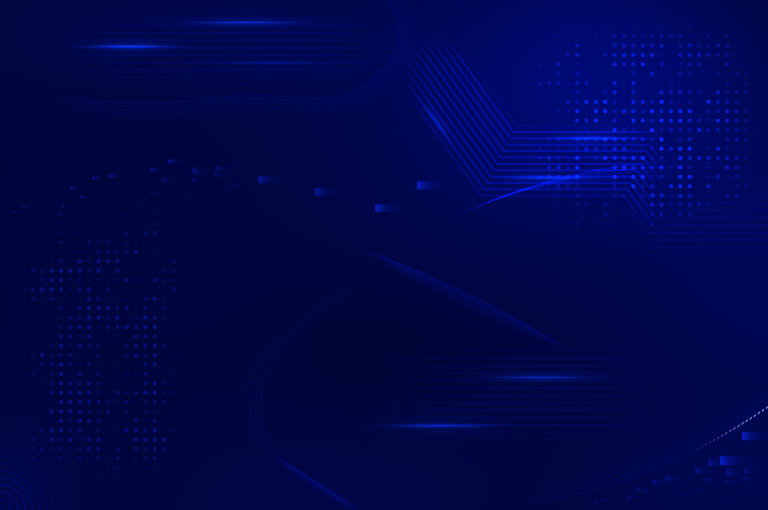
Give the GLSL for this background, as a WebGL 2 fragment shader.

```glsl
#version 300 es
precision highp float;
// Deep blue technology backdrop: glows, circuit traces, dot grids, light streaks and sparks.

uniform vec2 u_resolution;
out vec4 outColor;

const vec3 DEEP = vec3(0.0, 0.02, 0.236);
const vec3 GLOW = vec3(0.0, 0.09, 1.0);
const vec3 LINE = vec3(0.03, 0.08, 0.75);
const vec3 SPARK = vec3(0.05, 0.16, 0.85);
const vec3 STREAK = vec3(0.04, 0.22, 0.85);
const vec3 BEAD = vec3(0.35, 0.38, 0.4);
const float DOT_PITCH = 0.0184;
const float TRACE_PITCH = 0.0125;
const float HAIR = 0.0007;
const int SPARKS = 24;

float px; // one pixel in canvas heights

float hash(vec2 p) {
  vec3 q = fract(vec3(p.xyx) * 0.1031);
  q += dot(q, q.yzx + 33.33);
  return fract((q.x + q.y) * q.z);
}

float gradDot(vec2 cell, vec2 f, vec2 corner) {
  float a = 6.2832 * hash(cell + corner);
  return dot(vec2(cos(a), sin(a)), f - corner);
}

float gradientNoise(vec2 p) {
  vec2 i = floor(p), f = fract(p), u = f * f * (3.0 - 2.0 * f), e = vec2(0, 1);
  return mix(mix(gradDot(i, f, e.xx), gradDot(i, f, e.yx), u.x),
             mix(gradDot(i, f, e.xy), gradDot(i, f, e.yy), u.x), u.y);
}

float blob(vec2 p, float x, float y, float rx, float ry) {
  vec2 d = (p - vec2(x, y)) / vec2(rx, ry);
  return exp(-dot(d, d));
}

float stroke(float d, float w) { return 1.0 - smoothstep(w, w + 1.2 * px, abs(d)); }

// Soft-ended window between a and b
float span(float x, float a, float b, float soft) {
  return smoothstep(a, a + soft, x) * (1.0 - smoothstep(b - soft, b, x));
}

float hairlines(float v, float pitch) { return stroke((fract(v / pitch) - 0.5) * pitch, HAIR); }

// Thin core with a faint halo
float streak(vec2 p, float x, float y, float halfLength) {
  vec2 d = abs(p - vec2(x, y));
  float along = d.x / halfLength;
  return exp(-4.0 * along * along) * (0.75 * exp(-d.y / 0.0022) + 0.2 * exp(-d.y / 0.009));
}

// Square whose tail fades to the right
float spark(vec2 p, float x, float y, float size) {
  vec2 d = p - vec2(x, y);
  float body = 1.0 - smoothstep(size * 0.5 - px, size * 0.5 + px, abs(d.y));
  return body * smoothstep(-px, px, d.x) * exp(-max(d.x, 0.0) / size);
}

float dotGrid(vec2 p, float seed) {
  vec2 cell = floor(p / DOT_PITCH);
  float d = length(fract(p / DOT_PITCH) - 0.5) * DOT_PITCH;
  float level = hash(cell + seed) * 0.6 + hash(vec2(cell.x, seed)) * 0.35
    + gradientNoise(cell * 0.23 + seed) * 0.7;
  return smoothstep(0.2, 0.9, level) * (1.0 - smoothstep(0.0028, 0.0034 + px, d));
}

// Strands beside a curve at signed offset d
float ribbon(float d, float spread) {
  float sum = 0.0;
  for (float i = 0.0; i < 5.0; i++) sum += stroke(d + i * spread, HAIR) * (1.0 - 0.17 * i);
  return sum;
}

vec3 background(vec2 p) {
  float light = 0.17 * blob(p, 1.18, 0.84, 0.3, 0.24) + 0.07 * blob(p, 1.02, 0.74, 0.46, 0.34)
    + 0.09 * blob(p, 1.53, 0.44, 0.28, 0.28) + 0.05 * blob(p, 0.42, 0.94, 0.45, 0.14)
    + 0.06 * blob(p, 1.45, 0.03, 0.3, 0.16) + 0.04 * blob(p, 0.02, 0.04, 0.14, 0.16)
    + 0.04 * blob(p, 0.62, 0.02, 0.3, 0.16) - 0.035 * blob(p, 0.76, 0.32, 0.24, 0.15);
  return DEEP + GLOW * (light + 0.01 * gradientNoise(p * 3.0));
}

float traces(vec2 p) {
  // Bent circuit: diagonal, level, diagonal
  vec2 n = vec2(0.81, 0.587);
  float bent = min(p.y - 0.61, dot(p - vec2(0.94, 0.61), n));
  bent = max(bent, dot(p - vec2(1.22, 0.61), n));
  float sum = 0.32 * hairlines(bent, TRACE_PITCH) * span(bent, -0.005, 0.15, 0.02)
    * span(p.x, 0.77, 1.32, 0.08) * span(p.y, 0.5, 0.95, 0.1);
  // Level hairlines
  float levels = span(p.x, 0.08, 0.8, 0.2) * span(p.y, 0.82, 0.99, 0.04)
    + span(p.x, 0.7, 1.32, 0.2) * span(p.y, 0.13, 0.33, 0.04)
    + span(p.x, 1.22, 1.6, 0.12) * span(p.y, 0.48, 0.64, 0.05);
  sum += 0.1 * levels * hairlines(p.y, 0.0145);
  // Wave that turns upward
  float wave = p.x < 0.62 ? p.y - 0.805 - 0.008 * sin((0.62 - p.x) * 14.0)
    : 0.14 * (1.0 - length((p - vec2(0.62, 0.94)) / vec2(0.16, 0.135)));
  sum += 0.1 * ribbon(wave, 0.007) * span(p.x, 0.1, 0.9, 0.08) * step(0.76, p.y);
  // Loop flank and corner rings
  float flank = p.x - 0.51 - 3.5 * (p.y - 0.2) * (p.y - 0.2), ring = length(p);
  sum += 0.09 * ribbon(flank, 0.009) * span(p.y, 0.1, 0.46, 0.06);
  return sum + 0.14 * hairlines(ring, 0.014) * (1.0 - smoothstep(0.04, 0.16, ring));
}

float curves(vec2 p) {
  float dx = p.x - 1.353;
  float crest = p.y - 0.683 + (dx < 0.0 ? 0.507 : 1.8) * dx * dx;
  float sum = ribbon(crest, 0.01 * smoothstep(0.95, 1.4, p.x))
    * (0.25 * span(p.x, 0.89, 1.32, 0.12) + 0.07 * span(p.x, 1.1, 1.6, 0.1));
  dx = p.x - 0.716;
  float slope = p.y - 0.51 + 0.38 * dx + 0.27 * dx * dx;
  sum += 0.22 * ribbon(slope, 0.15 * dx * (0.4 - dx)) * span(p.x, 0.7, 1.12, 0.1);
  float foot = p.y - 0.108 + 0.65 * (p.x - 0.539);
  return sum + 0.18 * ribbon(foot, 0.003) * span(p.x, 0.52, 0.72, 0.06);
}

float sparks(vec2 p) {
  float sum = 0.0;
  for (int i = 0; i < SPARKS; i++) {
    float a = hash(vec2(i, 3)), b = hash(vec2(i, 8)), x = 0.02 + 0.46 * a;
    sum += 0.55 * b * spark(p, x, 0.525 + 0.22 * x + 0.09 * b, 0.004 + 0.005 * a);
    sum += 0.35 * b * spark(p, 1.16 + 0.34 * a, 0.015 + 0.12 * a * b, 0.005 + 0.012 * a * b);
  }
  sum += 0.45 * (spark(p, 0.507, 0.648, 0.014) + spark(p, 0.618, 0.624, 0.015));
  return sum + 0.6 * (spark(p, 0.818, 0.637, 0.016) + spark(p, 0.736, 0.592, 0.015)
    + spark(p, 1.455, 0.145, 0.016) + spark(p, 1.412, 0.097, 0.018));
}

float streaks(vec2 p) {
  vec2 d = p - vec2(0.857, 0.761);
  d = vec2(dot(d, vec2(0.59, -0.81)), dot(d, vec2(0.81, 0.59)));
  return streak(p, 0.255, 0.909, 0.14) + 0.7 * streak(p, 0.48, 0.956, 0.19)
    + 0.25 * streak(p, 0.53, 0.877, 0.18) + 0.8 * streak(p, 1.157, 0.729, 0.11)
    + 0.8 * streak(p, 1.069, 0.651, 0.13) + 0.65 * streak(p, 1.06, 0.26, 0.17)
    + 0.75 * streak(p, 0.863, 0.165, 0.17) + 0.5 * streak(d, 0.0, 0.0, 0.07);
}

void main() {
  px = 1.0 / u_resolution.y;
  vec2 p = gl_FragCoord.xy * px;
  float dots = 0.65 * dotGrid(p, 5.0) * span(p.x, 1.02, 1.5, 0.12) * span(p.y, 0.52, 0.98, 0.14)
    + 0.3 * dotGrid(p, 17.0) * span(p.x, 0.02, 0.38, 0.07) * span(p.y, 0.05, 0.6, 0.1);
  // Rising curve with pale beads
  float rise = p.y - 0.01 - 0.6 * (p.x - 0.94) * (p.x - 0.94);
  float strands = 0.09 * ribbon(rise, -0.009) * smoothstep(0.92, 1.2, p.x);
  float bead = smoothstep(0.2, 0.6, abs(fract(p.x / 0.008) - 0.5) * 2.0);
  vec3 color = background(p) + LINE * (traces(p) + curves(p) + strands);
  color += SPARK * (dots + sparks(p)) + STREAK * streaks(p);
  color += BEAD * bead * stroke(rise, 0.001) * smoothstep(1.34, 1.5, p.x);
  outColor = vec4(clamp(color, 0.0, 1.0), 1.0);
}
```
